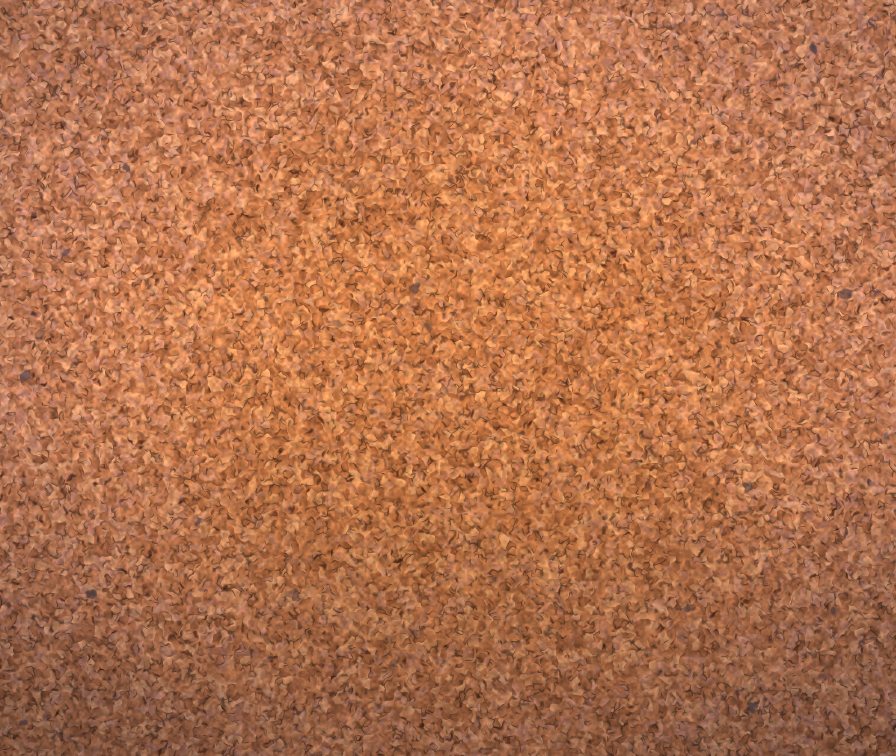
This texture is drawn by a WebGL 1 fragment shader. Its source:

```glsl
precision highp float;
// Pressed cork board: a stretched, randomly turned Voronoi pattern makes the
// fine granules, scattered ellipses add dark pits, pale chips and grey bark,
// and a broad uneven light dims the foot and cools the rim.
uniform vec2 u_resolution;

#define GRAINS 106.0       // granules per canvas height
#define STRETCH 0.36       // how elongated granules are
#define CRISPNESS 15.0     // sharpness of granule borders
#define GAP_DEPTH 0.38     // darkness of the broken seams
#define PIT_DEPTH 0.50     // darkness of the pits
#define FIBRE 0.26         // fine mottling inside granules
#define LIGHT_FOOT 0.77
#define LIGHT_TOP 1.09
#define DARK_CORK vec3(0.65, 0.375, 0.21)
#define MID_CORK vec3(0.765, 0.462, 0.265)
#define PALE_CORK vec3(0.865, 0.575, 0.355)
#define PINK_CORK vec3(0.77, 0.505, 0.375)

vec3 hash3(vec2 p) {
  vec3 q = fract(vec3(p.xyx) * vec3(0.1031, 0.1030, 0.0973));
  q += dot(q, q.yxz + 33.33);
  return fract((q.xxy + q.yzz) * q.zyx);
}

float noise(vec2 p) {
  vec2 i = floor(p), f = fract(p);
  f = f * f * (3.0 - 2.0 * f);
  float low = mix(hash3(i).x, hash3(i + vec2(1.0, 0.0)).x, f.x);
  float high = mix(hash3(i + vec2(0.0, 1.0)).x, hash3(i + 1.0).x, f.x);
  return mix(low, high, f.y);
}

vec2 turn(vec2 v, float angle) {
  float c = cos(angle), s = sin(angle);
  return vec2(c * v.x + s * v.y, c * v.y - s * v.x);
}

vec3 corkColour(vec3 rnd) {
  vec3 c = mix(DARK_CORK, MID_CORK, smoothstep(0.0, 0.45, rnd.x));
  c = mix(c, PALE_CORK, smoothstep(0.5, 1.0, rnd.x));
  return mix(c, PINK_CORK, 0.6 * smoothstep(0.7, 0.9, rnd.y));
}

// Blended granule colour in rgb, distance to the nearest seam in a
vec4 granules(vec2 p) {
  vec2 cell = floor(p);
  vec3 sum = vec3(0.0);
  float total = 0.0, nearest = 9.0, second = 9.0;
  for (int y = -1; y <= 1; y++) {
    for (int x = -1; x <= 1; x++) {
      vec2 id = cell + vec2(float(x), float(y));
      vec3 place = hash3(id);
      vec2 v = turn(p - id - 0.1 - 0.8 * place.xy, 6.2832 * place.z);
      float d = length(v * vec2(1.0 - STRETCH, 1.0 + STRETCH));
      float weight = exp(-CRISPNESS * d);
      float tilt = 1.0 + 0.25 * clamp(v.y, -0.6, 0.6);
      sum += weight * tilt * corkColour(hash3(id + 217.0));
      total += weight;
      second = min(second, max(nearest, d));
      nearest = min(nearest, d);
    }
  }
  return vec4(sum / total, second - nearest);
}

// Soft mask of sparse ellipses; size holds half length and half width in cells
float flecks(vec2 p, vec2 size, float share, float seed, float soft) {
  vec2 cell = floor(p);
  float mask = 0.0;
  for (int y = -1; y <= 1; y++) {
    for (int x = -1; x <= 1; x++) {
      vec2 id = cell + vec2(float(x), float(y));
      vec3 place = hash3(id + seed);
      vec3 kind = hash3(id + seed + 91.0);
      vec2 v = turn(p - id - place.xy, 6.2832 * place.z);
      vec2 radius = size * mix(0.6, 1.25, kind.y);
      float inside = (1.0 - length(v / radius)) * radius.y;
      float shape = smoothstep(-soft, soft, inside) * mix(0.3, 1.0, kind.z);
      mask = max(mask, shape * step(kind.x, share));
    }
  }
  return mask;
}

void main() {
  vec2 uv = gl_FragCoord.xy / u_resolution;
  vec2 p = gl_FragCoord.xy / u_resolution.y * GRAINS;
  float soft = max(0.1, 0.6 * GRAINS / u_resolution.y);

  // Granules with broken seams and fine mottling
  vec2 warp = vec2(noise(p * 1.6), noise(p * 1.6 + 57.0)) - 0.5;
  vec2 bent = p + 0.6 * warp;
  vec4 grain = granules(bent);
  vec3 colour = grain.rgb;
  float seam = 1.0 - smoothstep(0.0, 0.3 + soft, grain.a);
  colour *= 1.0 - GAP_DEPTH * seam * smoothstep(0.45, 0.9, noise(p * 1.5 + 31.0));
  colour *= 1.0 + FIBRE * (noise(p * 2.4 + 11.0) - 0.5);

  // Scattered pits, chips and bark specks, ragged by the same warp
  float pits = flecks(bent * 0.8, vec2(0.36, 0.14), 0.34, 13.0, soft);
  float chips = flecks(bent * 0.6, vec2(0.34, 0.17), 0.16, 47.0, soft * 0.7);
  float bark = flecks(bent * 0.25, vec2(0.19, 0.13), 0.045, 83.0, soft * 0.4);
  colour *= 1.0 - PIT_DEPTH * pits * vec3(0.85, 1.0, 1.05);
  colour = mix(colour, vec3(0.92, 0.68, 0.49), 0.6 * chips);
  colour = mix(colour, vec3(0.31, 0.24, 0.23), 0.75 * bark);

  // Broad light, dim corners and a cooler rim
  float rim = length((uv - vec2(0.52, 0.5)) * vec2(1.0, 0.95));
  float light = mix(LIGHT_FOOT, LIGHT_TOP, smoothstep(-0.1, 0.62, uv.y));
  light *= 1.0 - 0.15 * smoothstep(0.35, 0.72, rim);
  light *= 0.98 + 0.04 * noise(uv * 5.0);
  colour *= light * mix(vec3(1.0), vec3(0.98, 1.03, 1.27), smoothstep(0.15, 0.6, rim));

  gl_FragColor = vec4(clamp(colour, 0.0, 1.0), 1.0);
}
```
